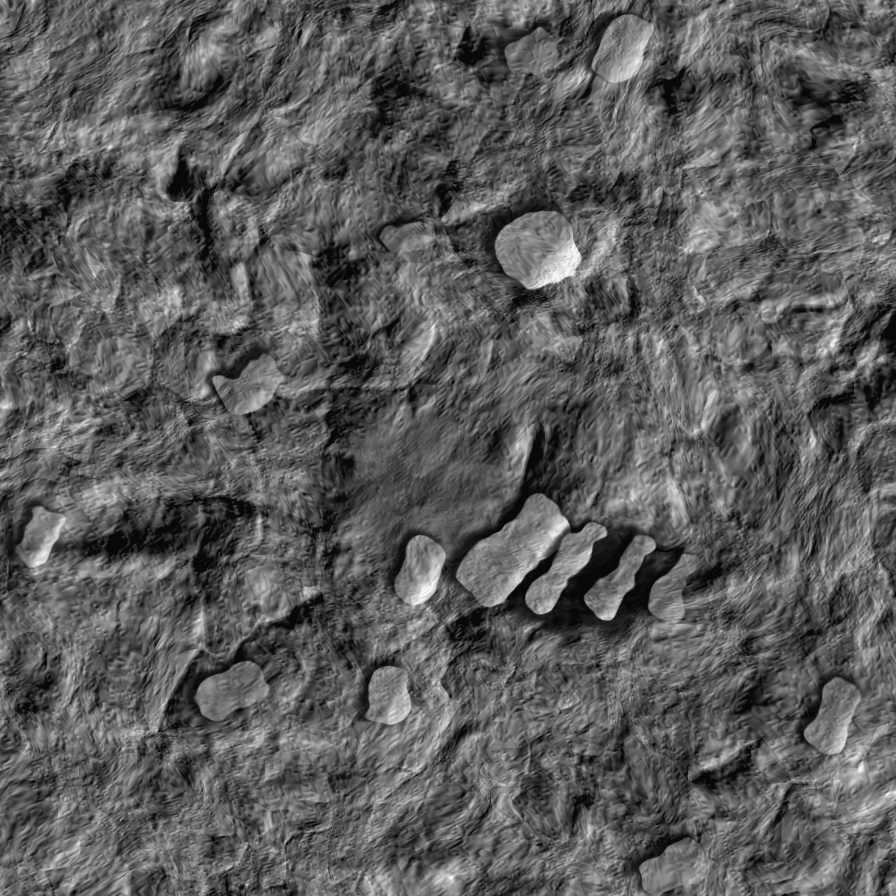
Write a WebGL 1 fragment shader that draws this texture.

```glsl
precision highp float;
// Grey micrograph of a rough, flaky mineral surface. Embossed ridged noise
// gives the fine relief, Voronoi facets the flakes, and rounded slabs with
// lit rims and cast shadows the loose stones and the broken, fissured centre.

uniform vec2 u_resolution;

#define LIGHT vec2(0.8, -0.6)
#define BASE_TONE 0.365
#define RELIEF 0.185
#define RELIEF_SCALE 12.0
#define FLAKE_SCALE 14.0
#define FLAKE_CONTRAST 0.25
#define WEB_BRIGHTNESS 0.17
#define PIT_DEPTH 0.17
#define STONE_SCALE 6.0
#define STONE_SHARE 0.34

float hash(vec2 p) {
  return fract(sin(dot(p, vec2(127.1, 311.7))) * 43758.55);
}

vec2 hash2(vec2 p) {
  return vec2(hash(p), hash(p + 37.3));
}

float noise(vec2 p) {
  vec2 i = floor(p), f = fract(p);
  f = f * f * (3.0 - 2.0 * f);
  return mix(mix(hash(i), hash(i + vec2(1, 0)), f.x),
             mix(hash(i + vec2(0, 1)), hash(i + vec2(1, 1)), f.x), f.y);
}

float ridge(vec2 p) {
  return 1.0 - abs(2.0 * noise(p) - 1.0);
}

vec2 warp(vec2 p, float scale, float amount) {
  vec2 q = p * scale;
  return p + amount * (vec2(noise(q + 11.0), noise(q + 53.0)) - 0.5);
}

// Sum of octaves, each lit by its own slope along the light direction.
float emboss(vec2 p) {
  mat2 turn = mat2(0.8, 0.6, -0.6, 0.8);
  vec2 q = p * RELIEF_SCALE, offset = -LIGHT * 0.25;
  float sum = 0.0;
  for (int i = 0; i < 5; i++) {
    sum += ridge(q + offset) - ridge(q - offset);
    q = turn * q * 2.03 + 17.0;
    offset = turn * offset;
  }
  return sum;
}

// Voronoi flakes: a random tilt each, light rims facing the light, dark behind.
float flakes(vec2 p) {
  vec2 cell = floor(p), near = vec2(2.0), next = vec2(3.0), id = cell;
  for (int y = -1; y <= 1; y++) {
    for (int x = -1; x <= 1; x++) {
      vec2 c = cell + vec2(x, y);
      vec2 r = c + hash2(c) - p;
      if (dot(r, r) < dot(near, near)) {
        next = near;
        near = r;
        id = c;
      } else if (dot(r, r) < dot(next, next)) {
        next = r;
      }
    }
  }
  vec2 across = normalize(next - near + 1e-5);
  float border = dot(0.5 * (near + next), across);
  float rim = dot(across, LIGHT) * exp(-border * 7.0);
  float tilt = hash(id + 7.0) - 0.5;
  float present = smoothstep(0.25, 0.6, hash(id + 3.0));
  return (rim + 0.5 * tilt) * present * smoothstep(0.0, 0.05, border);
}

float roundBox(vec2 q, vec2 size) {
  float radius = 0.7 * min(size.x, size.y);
  vec2 d = abs(q) - size + radius;
  return length(max(d, 0.0)) + min(max(d.x, d.y), 0.0) - radius;
}

// Draws one stone over the tone, with its shadow on the side away from light.
float slab(float tone, vec2 v, float angle, vec2 size, float glow,
           float rough, float relief) {
  float c = cos(angle), s = sin(angle);
  mat2 toLocal = mat2(c, -s, s, c);
  vec2 q = toLocal * v, light = toLocal * LIGHT;
  float thick = 0.4 * min(size.x, size.y);
  float d = roundBox(q, size) + rough;
  float behind = roundBox(q + light * thick, size) + rough;
  tone *= 1.0 - 0.75 * smoothstep(thick, -0.5 * thick, behind);
  float facing = smoothstep(0.1, 0.9, dot(q / size, light));
  float body = 0.4 + 0.7 * relief + glow * (0.2 + 0.8 * facing);
  return mix(tone, body, smoothstep(0.0015, -0.0015, d));
}

void main() {
  vec2 p = gl_FragCoord.xy / min(u_resolution.x, u_resolution.y);
  vec2 w = warp(warp(p, 5.0, 0.06), 19.0, 0.022);
  float rough = (noise(p * 38.0) - 0.5) * 0.014 + (noise(p * 90.0) - 0.5) * 0.006;

  // Ground: fine relief, two sizes of flakes, pale web lines and dark pits.
  float relief = RELIEF * emboss(w);
  float smoothPatch = smoothstep(0.1, 0.07, length(p - vec2(0.47, 0.45)) + 2.0 * rough);
  float cluster = smoothstep(0.3, 0.65, noise(p * 5.0 + 4.0));
  vec2 torn = warp(w, 45.0, 0.012);
  float ground = flakes(torn * FLAKE_SCALE) * mix(0.5, 1.2, cluster);
  ground += flakes(torn * FLAKE_SCALE * 2.2 + 9.0) * mix(0.9, 0.5, cluster);
  ground *= FLAKE_CONTRAST;
  ground += WEB_BRIGHTNESS * pow(ridge(w * 8.0 + 30.0), 9.0) * noise(p * 12.0);
  ground -= PIT_DEPTH * smoothstep(0.32, 0.1, noise(w * 21.0 + 70.0));
  ground += 0.12 * (noise(p * 4.0 + 2.0) - 0.5);
  float tone = BASE_TONE + (ground + relief) * (1.0 - 0.5 * smoothPatch);

  // Scattered stones, one at most in each grid cell.
  vec2 cell = floor(p * STONE_SCALE);
  for (int y = -1; y <= 1; y++) {
    for (int x = -1; x <= 1; x++) {
      vec2 id = cell + vec2(x, y);
      vec2 rnd = hash2(id + 5.0);
      if (hash(id + 21.0) < STONE_SHARE) {
        vec2 v = p - (id + 0.15 + 0.7 * hash2(id)) / STONE_SCALE;
        vec2 size = mix(0.014, 0.03, rnd.x) * vec2(1.35, 0.8);
        tone = slab(tone, v, 0.2 + 1.3 * rnd.y, size, 0.12 + 0.35 * rnd.y, rough, relief);
      }
    }
  }

  // Dark fissure holding a row of tilted slabs, then one large pale stone.
  float pit = length((p - vec2(0.655, 0.355)) * vec2(0.75, 1.1)) + 2.0 * rough;
  tone *= 1.0 - 0.8 * smoothstep(0.09, 0.055, pit);
  for (int i = 0; i < 4; i++) {
    float k = float(i);
    vec2 v = p - vec2(0.573 + 0.06 * k, 0.383 - 0.012 * k);
    vec2 size = vec2(0.07 - 0.009 * k, i == 0 ? 0.031 : 0.016);
    tone = slab(tone, v, 0.78 + 0.1 * k, size, 0.38 - 0.07 * k, rough, relief);
  }
  tone = slab(tone, p - vec2(0.6, 0.72), 0.4, vec2(0.041, 0.037), 0.5, rough, relief) ;

  gl_FragColor = vec4(vec3(clamp(tone, 0.03, 0.96)), 1.0);
}
```
